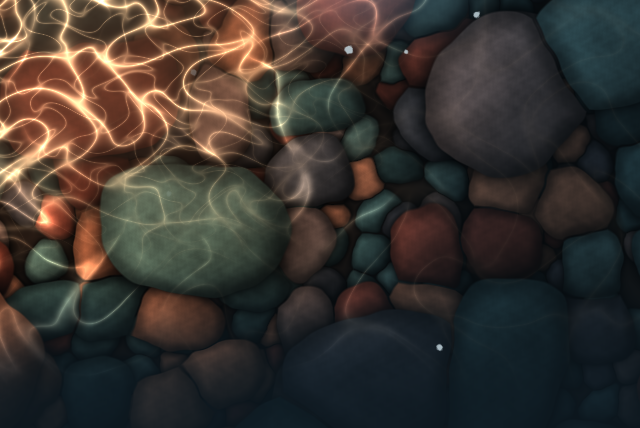
Reproduce this texture procedurally as a Shadertoy shader.

```glsl
// River stones under clear, rippling water, lit by low sun from the upper left.
// Three sizes of rounded cellular stones are stacked, bent by layered sines,
// then covered with depth haze, a net of caustic light and a little foam.

const vec3 DEEP_WATER = vec3(0.055, 0.105, 0.14);
const vec3 SAND_BED   = vec3(0.20, 0.165, 0.14);
const vec3 SUNLIGHT   = vec3(0.95, 0.77, 0.57);
const vec3 SKY_GLARE  = vec3(0.10, 0.17, 0.22);
const vec3 FOAM       = vec3(0.76, 0.83, 0.86);
const vec3 WARM_TINT  = vec3(1.32, 1.08, 0.92);
const vec3 COOL_TINT  = vec3(0.60, 0.64, 0.70);
const vec3 ROCKS[6] = vec3[6](
    vec3(0.46, 0.23, 0.18), vec3(0.25, 0.37, 0.36), vec3(0.42, 0.36, 0.34),
    vec3(0.62, 0.41, 0.30), vec3(0.24, 0.25, 0.27), vec3(0.17, 0.27, 0.27));
const float EDGE_BLUR    = 0.003;
const float STONE_RADIUS = 0.56;
const float CORNER_ROUND = 16.0;
const float REFRACTION   = 0.006;

struct Stone { float inside; vec2 offset; float id; };

float hash(vec2 p) {
    return fract(sin(dot(p, vec2(127.1, 311.7))) * 43758.5);
}

mat2 turn(float angle) {
    float c = cos(angle), s = sin(angle);
    return mat2(c, -s, s, c);
}

// Layered sines, roughly -1 to 1
float ripple(vec2 p) {
    float sum = 0.0, amp = 0.55;
    for (int i = 0; i < 4; i++) {
        sum += amp * sin(p.x + 1.6 * sin(p.y * 1.1 + float(i)));
        p = turn(1.1) * p * 1.9;
        amp *= 0.55;
    }
    return sum;
}

// Folded wave field whose zero lines form a bright net
float causticRidge(vec2 p) {
    for (int i = 1; i <= 4; i++) {
        float f = float(i);
        p += 0.6 * sin(p.yx * 1.15 + vec2(1.7, 2.9) * f);
        p = turn(0.6) * p * 1.15;
    }
    return 1.0 - 0.5 * abs(sin(p.x) + cos(p.y));
}

// Cellular noise with a turned, stretched, boxy metric for each stone
Stone nearestStone(vec2 p, float keep, float seed) {
    Stone s = Stone(0.0, vec2(0.0), 0.0);
    float nearest = 9.0, total = 0.0;
    for (int y = -1; y <= 1; y++)
    for (int x = -1; x <= 1; x++) {
        vec2 c = floor(p) + vec2(x, y);
        vec2 key = c + seed;
        if (hash(key + 7.3) > keep) continue;
        vec2 o = p - c - 0.2 - 0.6 * vec2(hash(key + 1.7), hash(key + 4.1));
        float stretch = mix(1.0, 1.3, hash(key + 9.2));
        vec2 q = abs(turn(6.3 * hash(key + 5.6)) * o) * vec2(1.0 / stretch, stretch);
        float d = pow(pow(q.x, 2.5) + pow(q.y, 2.5), 0.4);
        total += exp(-CORNER_ROUND * d);
        if (d < nearest) {
            nearest = d;
            s.offset = o;
            s.id = hash(key);
        }
    }
    float others = max(total - exp(-CORNER_ROUND * nearest), 1e-7);
    float gap = -log(others) / CORNER_ROUND - nearest;
    s.inside = min(0.6 * gap - 0.015, STONE_RADIUS - nearest);
    return s;
}

void layStones(inout vec3 col, vec2 p, float scale, float keep, float seed) {
    vec2 wobble = 0.07 * vec2(ripple(p * scale * 2.0 + seed), ripple(p * scale * 2.0 - seed));
    Stone s = nearestStone(p * scale + wobble, keep, seed);
    float dome = smoothstep(0.0, 0.2, s.inside);
    float slope = dot(s.offset, vec2(-0.55, 0.6));
    float mottle = 0.14 * ripple(p * 24.0 + s.id * 40.0) + 0.07 * ripple(p * 130.0);
    vec3 rock = ROCKS[int(s.id * 5.99)] * (0.8 + 0.4 * fract(s.id * 37.0));
    rock *= (0.5 + 0.5 * dome) * (1.0 + slope) * (1.0 + mottle);
    col *= 1.0 - 0.75 * exp(9.0 * min(s.inside, 0.0));
    float blur = EDGE_BLUR * scale;
    col = mix(col, rock, smoothstep(-blur, blur, s.inside));
}

void mainImage(out vec4 fragColor, in vec2 fragCoord) {
    vec2 p = fragCoord / iResolution.y;
    p.x += 0.75 - 0.5 * iResolution.x / iResolution.y;

    // Where the sun reaches: a glittering corner and a broad fading pool
    float drift = ripple(p * 5.0);
    float corner = smoothstep(0.75, 0.2, length((p - vec2(0.15, 0.92)) * vec2(0.9, 1.25)) + 0.08 * drift);
    float daylight = smoothstep(1.3, 0.6, p.x + 0.25 * (1.0 - p.y) + 0.05 * drift)
                   * smoothstep(0.08, 0.4, p.y + 0.04 * drift);

    // Stones, small to large, seen through the bent surface
    vec2 bent = p + REFRACTION * (1.0 + 2.0 * corner) * vec2(ripple(p * 9.0), ripple(p * 9.0 + 5.0));
    vec3 col = SAND_BED * 0.6;
    layStones(col, bent, 11.0, 0.95, 3.0);
    layStones(col, bent, 6.2, 0.72, 17.0);
    layStones(col, bent, 3.1, 0.42, 41.0);
    col = mix(col, SAND_BED, 0.7 * corner);

    // Sun tint and depth haze
    col *= mix(COOL_TINT, WARM_TINT, daylight);
    float clarity = mix(0.2, 0.68, smoothstep(0.0, 0.45, p.y)) + 0.32 * daylight;
    col = mix(DEEP_WATER, col, min(clarity, 1.0));

    // Caustics: dense in the corner, loose over the lit stones
    float coarse = causticRidge(p * vec2(15.0, 20.0));
    float fine = causticRidge(p * vec2(26.0, 36.0) + 4.0);
    float loose = pow(causticRidge(bent * 11.0 + 8.0), 12.0);
    float patches = smoothstep(-0.2, 0.7, ripple(p * 7.0 + 2.0));
    float glitter = 0.4 * pow(coarse, 4.0) + 0.65 * pow(coarse, 16.0) + 0.35 * pow(fine, 12.0);
    col += SUNLIGHT * glitter * corner;
    col *= 1.0 + 1.3 * loose * patches * daylight;
    col += SUNLIGHT * loose * (0.03 + 0.3 * patches * daylight) * smoothstep(0.05, 0.3, p.y);

    // Sky glare at the top edge and scattered foam flecks
    col += SKY_GLARE * smoothstep(0.3, 0.0, length((p - vec2(0.85, 1.02)) * vec2(0.8, 1.6)));
    vec2 cell = floor(p * 14.0);
    vec2 fleck = fract(p * 14.0) - 0.3 - 0.4 * vec2(hash(cell + 2.2), hash(cell + 6.4));
    float size = 0.03 + 0.1 * hash(cell + 8.8);
    float foam = smoothstep(0.04, -0.04, length(fleck) - size + 0.03 * ripple(p * 150.0));
    col = mix(col, FOAM, 0.85 * foam * step(0.95, hash(cell + 0.5)) * smoothstep(0.3, 0.7, p.x));

    fragColor = vec4(clamp(col, 0.0, 1.0), 1.0);
}
```
